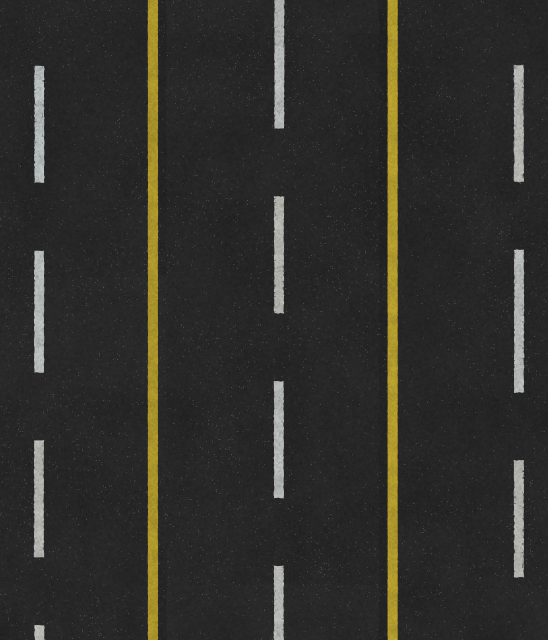
A WebGL 2 fragment shader for this texture:

```glsl
#version 300 es
precision highp float;

uniform vec2 u_resolution;
out vec4 fragColor;

// All lengths are fractions of the canvas height
const vec3 ASPHALT = vec3(0.148, 0.148, 0.149);
const vec3 SPECK = vec3(0.40, 0.38, 0.36);
const vec3 WHITE_COOL = vec3(0.70, 0.725, 0.725);
const vec3 WHITE_WARM = vec3(0.70, 0.70, 0.68);
const vec3 YELLOW = vec3(0.68, 0.59, 0.17);

const float LANE_PITCH = 0.3746;
const float DASH_X = 0.0612;
const float YELLOW_X = 0.2389;
const float DASH_WIDTH = 0.0152;
const float YELLOW_WIDTH = 0.0158;
const float DASH_LENGTH = 0.1827;
const float DASH_PITCH = 0.2887;
const float EDGE_WEAR = 0.0007;
const float GRAIN = 0.042;
const float MOTTLE = 0.016;
const float SPECK_CELLS = 330.0;
const float SPECK_SHARE = 0.05;

// Per dashed column: first dash start, splice position, splice length
const int COLUMNS = 3;
const vec3 DASHES[COLUMNS] = vec3[](
    vec3(0.1029, 0.480, 0.0078),
    vec3(-0.0078, 0.0, 0.0260),
    vec3(0.1016, 0.490, 0.0404));

float hash(vec2 cell) {
    vec3 q = fract(cell.xyx * 0.1031);
    q += dot(q, q.yzx + 33.33);
    return fract((q.x + q.y) * q.z);
}

float noise(vec2 p) {
    vec2 i = floor(p), f = fract(p);
    f = f * f * (3.0 - 2.0 * f);
    return mix(mix(hash(i), hash(i + vec2(1, 0)), f.x),
               mix(hash(i + vec2(0, 1)), hash(i + vec2(1, 1)), f.x), f.y);
}

float coverage(float distance, float pixel) {
    return clamp(0.5 - distance / pixel, 0.0, 1.0);
}

// Soft-edged span from a to b
float span(float x, float a, float b, float soft) {
    return smoothstep(a - soft, a + soft, x) * (1.0 - smoothstep(b - soft, b + soft, x));
}

// Sparse bright stones, one candidate per cell
float specks(vec2 p) {
    vec2 g = p * SPECK_CELLS, cell = floor(g);
    vec2 center = 0.3 + 0.4 * vec2(hash(cell + 17.0), hash(cell + 59.0));
    float share = SPECK_SHARE * (0.3 + 1.4 * noise(p * 9.0 + 40.0));
    float present = step(1.0 - share, hash(cell + 91.0));
    return present * (0.25 + 0.75 * hash(cell + 23.0))
         * (1.0 - smoothstep(0.1, 0.5, length(g - cell - center)));
}

vec3 asphalt(vec2 p) {
    float grain = 0.6 * noise(p * 512.0) + 0.4 * noise(p * 230.0 + 7.0) - 0.5;
    float mottle = noise(p * 14.0) + 0.6 * noise(p * vec2(45.0, 30.0)) - 0.8;
    float tracks = noise(vec2(p.x * 24.0, p.y * 1.5)) - 0.5;
    float light = GRAIN * grain + MOTTLE * mottle + 0.008 * tracks;

    // Faint seams and patches between the paved strips
    float seamGap = span(p.y, 0.15, 0.57, 0.004);
    light -= 0.014 * span(p.x, 0.248, 0.260, 0.001) * (1.0 - seamGap);
    light -= 0.012 * span(p.x, 0.592, 0.605, 0.001);
    light += 0.006 * span(p.x, -1.0, 0.260, 0.001) * span(p.y, 0.30, 0.566, 0.001);
    float endPatch = 1.0 - span(p.y, 0.086, 0.948, 0.001);
    light += 0.006 * endPatch * span(p.x, 0.260, 0.592, 0.001);
    return ASPHALT + light + (SPECK - ASPHALT) * 0.65 * specks(p);
}

void main() {
    vec2 p = gl_FragCoord.xy / u_resolution.y;
    float pixel = 1.0 / u_resolution.y;
    float fromTop = 1.0 - p.y;
    vec3 color = asphalt(p);

    // Paint surface shared by both line types
    float wobble = EDGE_WEAR * (2.0 * noise(p * 260.0 + 31.0) - 1.0);
    float stain = noise(p * 60.0 + 5.0) - 0.5;
    float grit = noise(p * 420.0 + 11.0) - 0.5;

    // Solid yellow lines
    float lane = clamp(round((p.x - YELLOW_X) / LANE_PITCH), 0.0, 1.0);
    float yellowX = p.x - YELLOW_X - lane * LANE_PITCH;
    vec3 yellow = YELLOW * (1.0 + 0.10 * stain + 0.12 * grit + 0.04 * (lane - 0.5));
    color = mix(color, yellow, coverage(abs(yellowX) - 0.5 * YELLOW_WIDTH + 0.5 * wobble, pixel));

    // Dashed white lines, with one stretched dash in each column
    for (int i = 0; i < COLUMNS; i++) {
        vec3 dash = DASHES[i];
        float along = fromTop - clamp(fromTop - dash.y, 0.0, dash.z) - dash.x - 0.5 * DASH_LENGTH;
        float index = round(along / DASH_PITCH);
        vec2 id = vec2(float(i) * 7.0, index + 20.0);
        float shift = 0.0014 * (hash(id) - 0.5);
        vec2 q = abs(vec2(p.x - DASH_X - float(i) * LANE_PITCH - shift, along - index * DASH_PITCH));
        vec2 d = q - 0.5 * vec2(DASH_WIDTH, DASH_LENGTH);
        float paint = coverage(max(d.x, d.y) + wobble, pixel);

        // Pits gather at the edges of the more worn dashes
        float wear = hash(id + 3.0) * smoothstep(-0.004, 0.0, d.x);
        float pits = smoothstep(0.72, 0.9, noise(p * 300.0 + 71.0)) * (0.1 + 0.7 * wear);
        vec3 white = mix(WHITE_COOL, WHITE_WARM, hash(id + 9.0));
        white *= 1.0 + 0.09 * stain + 0.12 * grit;
        color = mix(color, white, paint * (1.0 - pits));
    }
    fragColor = vec4(color, 1.0);
}
```
